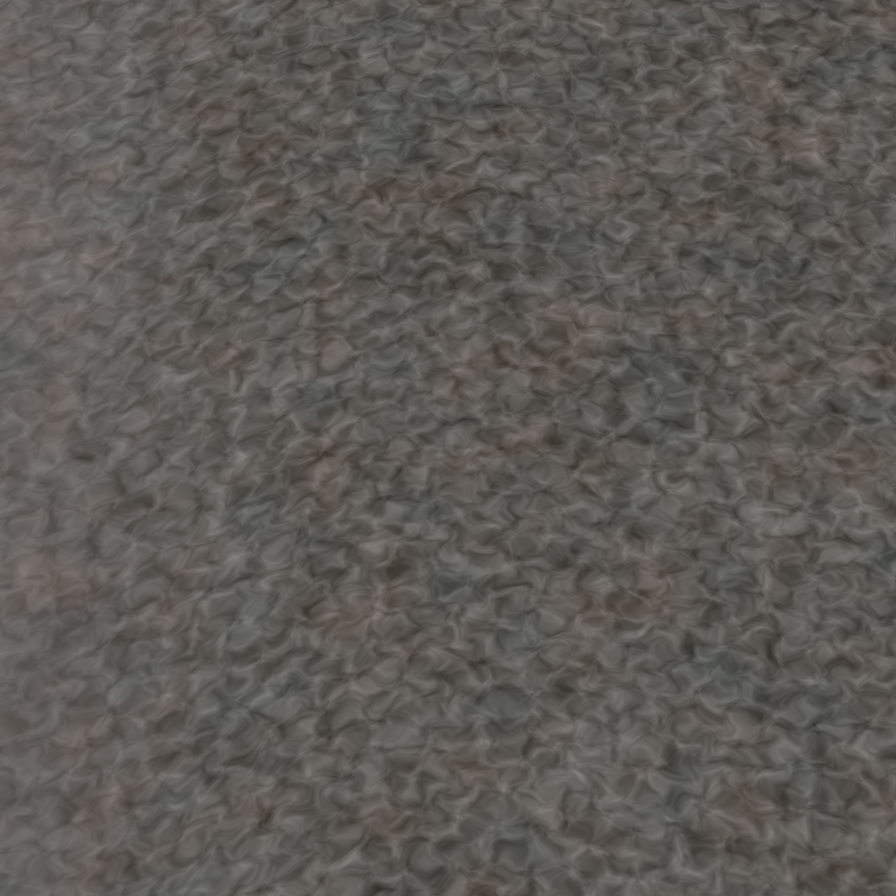
Reproduce this texture procedurally as a three.js fragment shader.

```glsl
// Worn grey-brown stone or carpet seen at a slant: soft, curly mottled grain.
// Warped gradient noise in several octaves is squeezed towards the far (top)
// edge, then tinted by broad blotches and a pale, hazy sheen on the left.
#define GRAIN_SCALE 44.0
#define GRAIN_CONTRAST 0.150
#define BLOTCH_CONTRAST 0.055
#define WARP 0.38
#define FAR_SQUEEZE 0.32
#define SHEEN_WIDTH 0.36
#define MID_COLOR vec3(0.362, 0.349, 0.333)
#define SHEEN_COLOR vec3(0.046, 0.042, 0.048)
#define LIGHT_AXIS vec3(0.99, 1.00, 1.03)
#define CHROMA_AXIS vec3(0.024, -0.006, -0.010)

varying vec2 vUv;

// Random unit gradient for a lattice cell
vec2 gradientAt(vec2 cell) {
  vec3 p = fract(vec3(cell.xyx) * vec3(0.1031, 0.1030, 0.0973));
  p += dot(p, p.yzx + 33.33);
  float angle = 6.28318 * fract((p.x + p.y) * p.z);
  return vec2(cos(angle), sin(angle));
}

// Smooth gradient noise, roughly -0.7 to 0.7
float noise(vec2 p) {
  vec2 i = floor(p);
  vec2 f = p - i;
  vec2 u = f * f * f * (f * (f * 6.0 - 15.0) + 10.0);
  float a = dot(gradientAt(i), f);
  float b = dot(gradientAt(i + vec2(1.0, 0.0)), f - vec2(1.0, 0.0));
  float c = dot(gradientAt(i + vec2(0.0, 1.0)), f - vec2(0.0, 1.0));
  float d = dot(gradientAt(i + 1.0), f - 1.0);
  return mix(mix(a, b, u.x), mix(c, d, u.x), u.y);
}

// Octaves turned against each other to hide the lattice
float fbm(vec2 p) {
  float sum = 0.0;
  float amplitude = 1.0;
  for (int i = 0; i < 3; i++) {
    sum += amplitude * noise(p);
    p = mat2(0.8, 0.6, -0.6, 0.8) * p * 1.9 + 17.3;
    amplitude *= 0.55;
  }
  return sum;
}

// Foreshortened ground plane: grains get flatter and smaller towards the top
vec2 groundPlane(vec2 uv) {
  float x = (uv.x - 0.5) * (0.92 + 0.2 * uv.y);
  float y = uv.y * (1.1 + FAR_SQUEEZE * uv.y);
  return vec2(x, y);
}

void main() {
  float sheen = 1.0 - smoothstep(-0.08, SHEEN_WIDTH, vUv.x + 0.06 * noise(vUv * 4.0));
  vec2 ground = groundPlane(vUv);

  // Grain, leaning and stretched sideways on the left
  vec2 p = ground * GRAIN_SCALE;
  p.y -= 0.3 * p.x * (1.0 - smoothstep(0.1, 0.7, vUv.x));
  vec2 curl = vec2(noise(p * 0.8 + 31.7), noise(p * 0.8 + 78.2));
  float grain = fbm(p + WARP * 2.0 * curl);
  grain += 0.4 * noise(p * 0.42 + 9.1);

  // Broad light and dark areas, with a slightly darker middle and right
  float blotch = noise(ground * 5.0 + 3.7) + 0.6 * noise(ground * 12.0 + 51.3);
  float shade = BLOTCH_CONTRAST * blotch * 0.6;
  shade -= 0.010 * smoothstep(0.3, 0.9, vUv.y) * smoothstep(0.2, 0.6, vUv.x);

  float light = GRAIN_CONTRAST * grain * mix(1.0, 0.55, sheen) + shade;
  float chroma = noise(p * 0.3 + 120.4) + 0.7 * noise(ground * 6.0 + 64.9);

  vec3 color = MID_COLOR + LIGHT_AXIS * light;
  color += CHROMA_AXIS * chroma + SHEEN_COLOR * sheen;
  gl_FragColor = vec4(color, 1.0);
}
```
